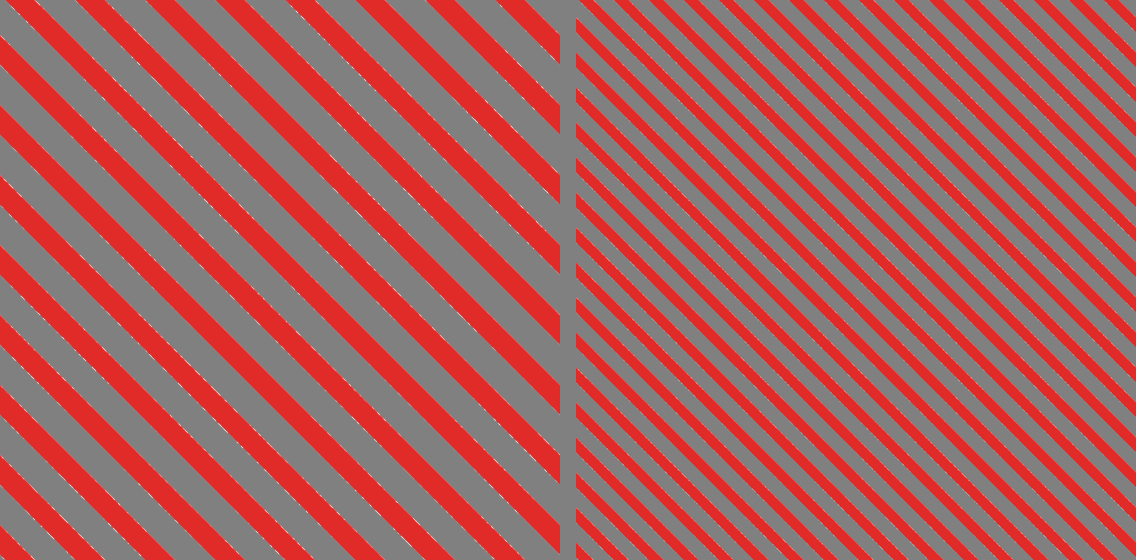
Left, the tile; right, the same tile 2 across and 2 down.
Give the GLSL for this pattern, as a three.js fragment shader.

```glsl
// Red diagonal stripes on mid grey, eight repeats across and eight down.
// A folded diagonal coordinate gives the signed distance to the stripe edge;
// wrapping gradient noise breaks a hairline glint along that edge into specks.

varying vec2 vUv;

vec2 latticeGradient(vec2 cell, float period) {
  cell = mod(cell, period);
  float angle = 6.2832 * fract(sin(dot(cell, vec2(127.1, 311.7))) * 43758.5);
  return vec2(cos(angle), sin(angle));
}

// Gradient noise that repeats after a whole number of cells
float wrappedNoise(vec2 uv, float period) {
  vec2 p = uv * period;
  vec2 i = floor(p);
  vec2 f = p - i;
  vec2 u = f * f * f * (f * (f * 6.0 - 15.0) + 10.0);
  vec2 e = vec2(0.0, 1.0);
  float a = dot(latticeGradient(i, period), f);
  float b = dot(latticeGradient(i + e.yx, period), f - e.yx);
  float c = dot(latticeGradient(i + e.xy, period), f - e.xy);
  float d = dot(latticeGradient(i + e.yy, period), f - e.yy);
  return mix(mix(a, b, u.x), mix(c, d, u.x), u.y);
}

// Distance across the stripe to its edge, negative inside
float stripeDistance(vec2 uv) {
  float across = fract(8.0 * (uv.x + uv.y) + 0.215) - 0.5;
  return (abs(across) - 0.2135) / (8.0 * sqrt(2.0));
}

void main() {
  float pixel = fwidth(vUv.x);
  float edge = stripeDistance(vUv);

  // Flat stripe over flat ground
  float stripe = 1.0 - smoothstep(-0.6 * pixel, 0.6 * pixel, edge);
  vec3 color = mix(vec3(0.5), vec3(0.88, 0.17, 0.16), stripe);

  // Pale hairline, broken into specks that thin out in places
  float hairline = 1.0 - smoothstep(0.0, max(pixel, 0.0013), abs(edge));
  float specks = smoothstep(0.0, 0.25, wrappedNoise(vUv, 110.0));
  float patches = smoothstep(-0.3, 0.25, wrappedNoise(vUv, 7.0));
  float glint = hairline * mix(0.15, 0.85, specks * patches);
  color = mix(color, vec3(0.95, 0.87, 0.85), glint);

  gl_FragColor = vec4(color, 1.0);
}
```
